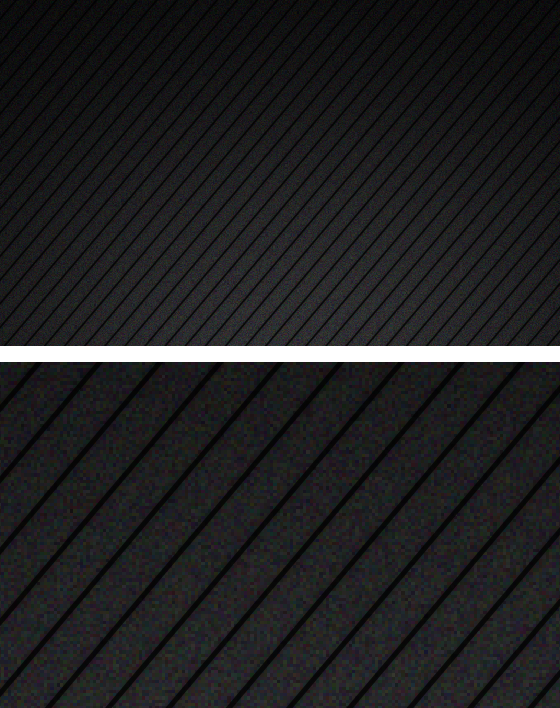
Top, the full canvas; bottom, a detail of the centre.
A Shadertoy shader for this pattern:

```glsl
// Dark grained panel with slanted grooves, lit softly from the bottom edge.

// Three independent random values per integer cell.
vec3 hash3(uvec3 cell) {
    cell = cell * 1664525u + 1013904223u;
    cell.x += cell.y * cell.z;
    cell.y += cell.z * cell.x;
    cell.z += cell.x * cell.y;
    cell ^= cell >> 16u;
    cell.x += cell.y * cell.z;
    cell.y += cell.z * cell.x;
    cell.z += cell.x * cell.y;
    return vec3(cell >> 8u) / 16777216.0;
}

// Signed distance across the nearest groove, measured in canvas widths.
float grooveDistance(vec2 p) {
    const float period = 0.0359;
    const float slope = 1.18;
    float across = (p.x - p.y / slope + 0.0149) / period;
    return (fract(across + 0.5) - 0.5) * period * slope / length(vec2(1.0, slope));
}

void mainImage(out vec4 fragColor, in vec2 fragCoord) {
    vec2 p = (fragCoord - 0.5 * iResolution.xy) / iResolution.x;
    float pixel = 1.0 / iResolution.x;

    // Wide glow rising from below
    float glowDistance = length((p - vec2(0.03, -0.33)) * vec2(0.75, 1.0));
    float shade = mix(0.19, 0.05, smoothstep(0.0, 0.75, glowDistance));
    vec3 color = shade * vec3(0.98, 0.98, 1.02);

    // Colored grain, triangular distribution per channel
    uvec2 cell = uvec2(fragCoord / iResolution.x * 512.0);
    vec3 grain = hash3(uvec3(cell, 1u)) + hash3(uvec3(cell, 2u)) - 1.0;
    color += grain * (0.03 + 0.25 * shade);

    // Black groove core with a soft shadow around it
    float d = grooveDistance(p);
    float core = 1.0 - smoothstep(0.0015 - 0.6 * pixel, 0.0015 + 0.6 * pixel, abs(d));
    float shadow = 0.35 * exp(-abs(d) / 0.0022);
    color *= (1.0 - 0.72 * core) * (1.0 - shadow);

    fragColor = vec4(clamp(color, 0.0, 1.0), 1.0);
}
```
